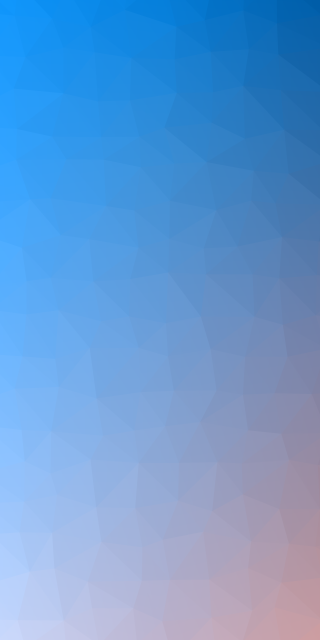
Write a Shadertoy shader that draws this background.

```glsl
const float CELLS_HIGH = 17.2;   // mesh cells over the canvas height
const float JITTER = 0.25;       // largest vertex shift, in cells
const float FACET_BLEND = 0.65;  // 0 = smooth gradient, 1 = flat facets
const float TONE_RANGE = 0.018;  // random brightness spread of facets
const vec2 MESH_OFFSET = vec2(3.4, 7.3);

// Gradient columns, listed from bottom to top
const vec3 LEFT_COLORS[5] = vec3[5](
    vec3(0.79, 0.85, 0.99), vec3(0.58, 0.77, 1.00), vec3(0.38, 0.70, 1.00),
    vec3(0.20, 0.64, 1.00), vec3(0.06, 0.59, 0.99));
const vec3 CENTER_COLORS[5] = vec3[5](
    vec3(0.74, 0.70, 0.80), vec3(0.58, 0.67, 0.84), vec3(0.41, 0.61, 0.84),
    vec3(0.23, 0.56, 0.84), vec3(0.02, 0.50, 0.86));
const vec3 RIGHT_COLORS[5] = vec3[5](
    vec3(0.80, 0.61, 0.62), vec3(0.61, 0.54, 0.62), vec3(0.44, 0.50, 0.66),
    vec3(0.20, 0.43, 0.66), vec3(0.00, 0.36, 0.65));

vec2 hash22(vec2 p) {
    vec3 q = fract(p.xyx * vec3(0.1031, 0.1030, 0.0973));
    q += dot(q, q.yzx + 33.33);
    return fract((q.xx + q.yz) * q.zy);
}

// Colour of the smooth background at a point in 0..1
vec3 gradientColor(vec2 uv) {
    uv = clamp(uv, 0.0, 1.0);
    float level = uv.y * 4.0;
    int row = min(int(level), 3);
    float t = level - float(row);
    vec3 left = mix(LEFT_COLORS[row], LEFT_COLORS[row + 1], t);
    vec3 center = mix(CENTER_COLORS[row], CENTER_COLORS[row + 1], t);
    vec3 right = mix(RIGHT_COLORS[row], RIGHT_COLORS[row + 1], t);
    return uv.x < 0.5 ? mix(left, center, uv.x * 2.0)
                      : mix(center, right, uv.x * 2.0 - 1.0);
}

vec2 meshVertex(vec2 id) {
    return id + JITTER * (2.0 * hash22(id + 41.0) - 1.0);
}

// Signed distance to the line a-b, positive on its left
float edgeDistance(vec2 p, vec2 a, vec2 b) {
    vec2 e = normalize(b - a);
    return e.x * (p.y - a.y) - e.y * (p.x - a.x);
}

vec2 meshToUv(vec2 p) {
    return (p - MESH_OFFSET) / CELLS_HIGH * vec2(iResolution.y / iResolution.x, 1.0);
}

// Facet colour in rgb, pixel coverage in a (premultiplied)
vec4 facet(vec2 p, vec2 a, vec2 b, vec2 c, float pixel) {
    float inside = min(edgeDistance(p, a, b),
                   min(edgeDistance(p, b, c), edgeDistance(p, c, a)));
    float coverage = clamp(0.5 + inside / pixel, 0.0, 1.0);
    vec2 middle = (a + b + c) / 3.0;
    float tone = (hash22(floor(middle * 64.0)).x - 0.5) * TONE_RANGE;
    return vec4(gradientColor(meshToUv(middle)) + tone, 1.0) * coverage;
}

void mainImage(out vec4 fragColor, in vec2 fragCoord) {
    float pixel = CELLS_HIGH / iResolution.y;
    vec2 p = fragCoord * pixel + MESH_OFFSET;
    vec2 cell = floor(p);
    vec4 sum = vec4(0.0);

    // Split each nearby quad along its shorter diagonal
    for (int y = -1; y <= 1; y++) {
        for (int x = -1; x <= 1; x++) {
            vec2 id = cell + vec2(x, y);
            vec2 a = meshVertex(id);
            vec2 b = meshVertex(id + vec2(1.0, 0.0));
            vec2 c = meshVertex(id + vec2(1.0, 1.0));
            vec2 d = meshVertex(id + vec2(0.0, 1.0));
            if (distance(a, c) < distance(b, d)) {
                sum += facet(p, a, b, c, pixel) + facet(p, a, c, d, pixel);
            } else {
                sum += facet(p, a, b, d, pixel) + facet(p, b, c, d, pixel);
            }
        }
    }

    vec3 baseColor = gradientColor(fragCoord / iResolution.xy);
    vec3 facetColor = sum.rgb / max(sum.a, 0.001);
    fragColor = vec4(mix(baseColor, facetColor, FACET_BLEND), 1.0);
}
```
